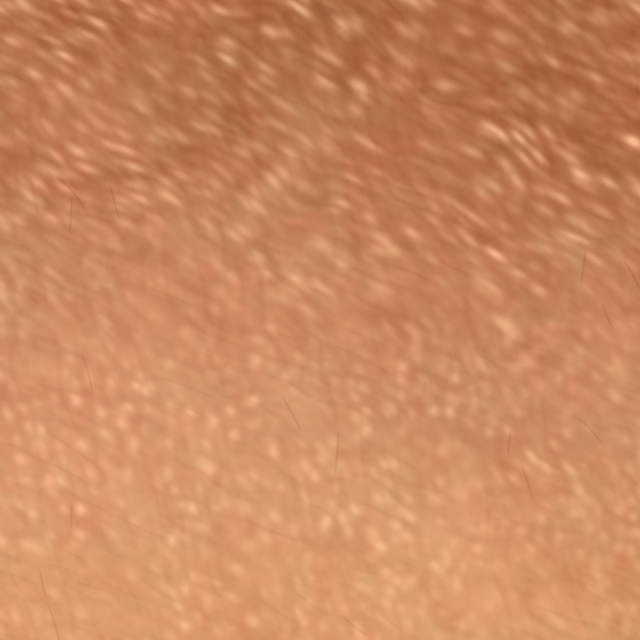
Write a Shadertoy shader that draws this texture.

```glsl
// Sunlit skin seen close up: slanted glossy ridges fading into soft pale cells.

vec2 hash2(vec2 p) {
    vec3 q = fract(p.xyx * vec3(0.1031, 0.1030, 0.0973));
    q += dot(q, q.yzx + 33.33);
    return fract((q.xx + q.yz) * q.zy);
}

// Smooth value noise in -1..1
float noise(vec2 p) {
    vec2 i = floor(p), f = fract(p);
    f = f * f * (3.0 - 2.0 * f);
    float low = mix(hash2(i).x, hash2(i + vec2(1, 0)).x, f.x);
    float high = mix(hash2(i + vec2(0, 1)).x, hash2(i + vec2(1, 1)).x, f.x);
    return 2.0 * mix(low, high, f.y) - 1.0;
}

float fbm(vec2 p) {
    float sum = 0.0, gain = 0.5;
    for (int i = 0; i < 3; i++) {
        sum += gain * noise(p);
        p = mat2(1.6, 1.2, -1.2, 1.6) * p + 7.3;
        gain *= 0.5;
    }
    return sum;
}

// Coordinates along and across a direction given by its angle
vec2 along(vec2 p, float angle) {
    float c = cos(angle), s = sin(angle);
    return vec2(c * p.x + s * p.y, c * p.y - s * p.x);
}

// Scattered soft bumps of random brightness, one per grid cell
float bumps(vec2 p, float tightness) {
    vec2 cell = floor(p);
    float sum = 0.0;
    for (int y = -1; y <= 1; y++)
    for (int x = -1; x <= 1; x++) {
        vec2 id = cell + vec2(x, y);
        vec2 d = p - id - hash2(id);
        float strength = hash2(id + 91.7).y;
        sum += (0.15 + strength * strength) * exp(-tightness * dot(d, d));
    }
    return sum;
}

// Thin creases where stretched noise crosses zero
float creases(vec2 p) {
    return 1.0 - smoothstep(0.0, 0.28, abs(fbm(p)));
}

// Sparse short hairs, slightly bent
float hairs(vec2 p) {
    float cover = 0.0;
    for (int i = 0; i < 16; i++) {
        vec2 seed = hash2(vec2(i, 5));
        vec2 shape = hash2(vec2(i, 23));
        vec2 q = along(p - seed * vec2(1.0, 0.7), mix(-1.7, -0.4, shape.x));
        float span = 0.02 + 0.025 * shape.y;
        q.y += 6.0 * (shape.y - 0.5) * q.x * q.x;
        float body = 1.0 - smoothstep(0.5 * span, span, abs(q.x));
        cover = max(cover, body * (1.0 - smoothstep(0.0, 0.0032, abs(q.y))));
    }
    return cover;
}

void mainImage(out vec4 fragColor, in vec2 fragCoord) {
    vec2 uv = fragCoord / iResolution.xy;
    vec2 p = fragCoord / iResolution.y;

    // Ridges wander gently and give way to cells lower down
    vec2 warped = p + 0.012 * vec2(noise(p * 9.0), noise(p * 9.0 + 40.0));
    float height = uv.y + 0.12 * (uv.x - 0.5) + 0.05 * noise(p * 4.0);
    float ridged = smoothstep(0.3, 0.8, height);

    // Broad light falloff from the pale bottom to the dark top
    float tone = mix(0.87, 0.25, smoothstep(0.12, 1.02, height));
    tone -= 0.10 * smoothstep(0.5, 1.0, uv.x) * (1.0 - uv.y);
    tone += 0.13 * fbm(p * 6.0 + 3.0);

    // Glossy ridges slanting down to the right, and rounder cells
    float streaks = bumps(along(warped, -0.58) * vec2(25.0, 64.0), 5.0) - 0.30;
    float fineStreaks = noise(along(warped, -0.72) * vec2(48.0, 125.0));
    float cells = bumps(along(warped, -0.95) * vec2(40.0, 54.0), 5.5) - 0.27;
    float patchy = 0.85 + 0.4 * noise(p * 11.0 + 17.0);
    float cellGain = mix(0.27, 0.46, smoothstep(0.0, 0.45, uv.y));
    tone += patchy * mix(cellGain * cells, 0.72 * streaks + 0.09 * fineStreaks, ridged);

    // Crossing creases and faint pores
    float slanted = creases(along(warped, -0.42) * vec2(9.0, 34.0));
    float steep = creases(along(warped, -1.35) * vec2(8.0, 30.0) + 50.0);
    tone -= 0.09 * (slanted - 0.4) + 0.07 * (steep - 0.4);
    tone += 0.06 * fbm(p * 95.0);
    tone -= 0.17 * hairs(p);

    // Warm brown to peach, with rosy and golden blotches
    tone = clamp(tone, -0.1, 1.3);
    vec3 skin = mix(vec3(0.65, 0.38, 0.24), vec3(0.90, 0.65, 0.49), tone);
    float flush = fbm(p * 8.0 + 60.0) + 0.6 * noise(warped * 38.0);
    skin += flush * vec3(0.016, -0.018, -0.008);
    skin.b -= 0.02 * (1.0 - smoothstep(0.0, 0.35, uv.y));
    fragColor = vec4(skin, 1.0);
}
```
